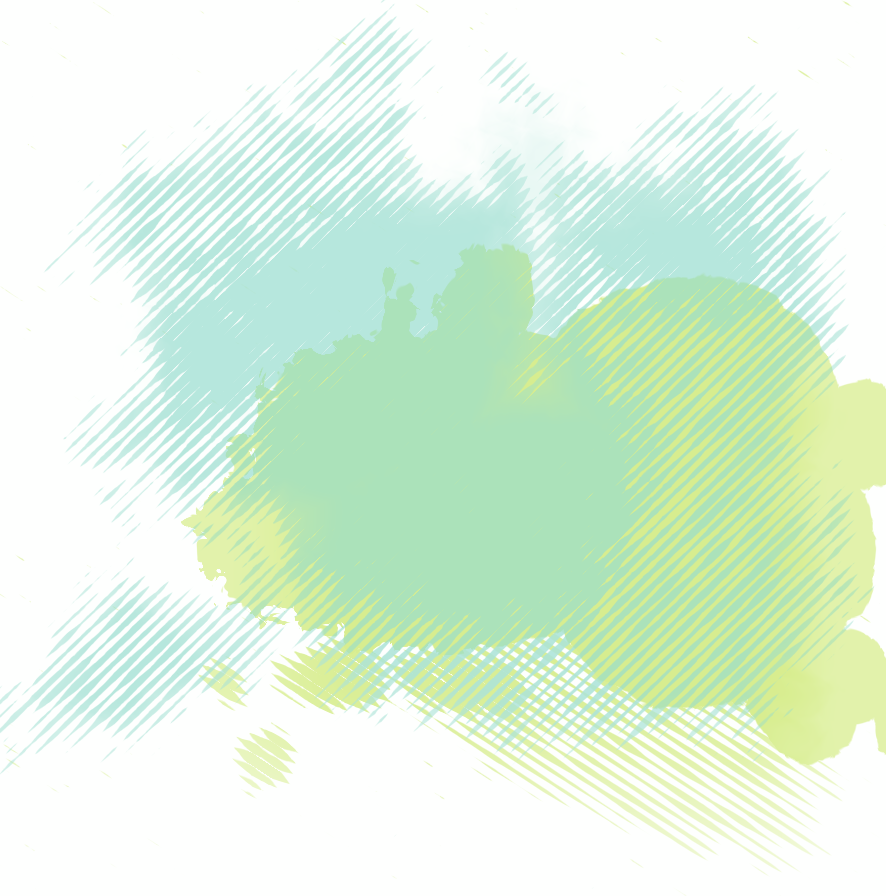
Reproduce this background procedurally as a WebGL 2 fragment shader.

```glsl
#version 300 es
precision highp float;
// Hatched watercolour splash: a yellow stain under a teal stain on white paper.
// Each stain is a union of soft blobs; hatch lines swell with the stain density
// until they merge into solid paint, and break into dashes near the rim.
uniform vec2 u_resolution;
out vec4 fragColor;

#define PITCH 0.0115
#define TEAL_ANGLE 0.77
#define YELLOW_ANGLE -0.58
#define DASH_RATE 26.0
#define BREAKUP 0.55
#define TEAL vec3(0.715, 0.905, 0.865)
#define GREEN vec3(0.67, 0.885, 0.73)
#define YELLOW vec3(0.845, 0.93, 0.56)
#define PALE_YELLOW vec3(0.885, 0.95, 0.67)
#define PAPER vec3(0.995, 1.0, 0.995)

float hash(vec2 v) {
  return fract(sin(dot(v, vec2(127.1, 311.7))) * 43758.5);
}

vec2 spin(vec2 p, float a) {
  return vec2(cos(a) * p.x + sin(a) * p.y, cos(a) * p.y - sin(a) * p.x);
}

// Signed depth inside a squarish ellipse, positive inside
float blob(vec2 p, vec2 centre, vec2 radius, float tilt) {
  vec2 q = pow(abs(spin(p - centre, tilt)) / radius, vec2(2.5));
  return (1.0 - pow(q.x + q.y, 0.4)) * min(radius.x, radius.y);
}

// Layered, warped sines in about -1..1
float blotch(vec2 p) {
  float sum = 0.0, gain = 0.55;
  for (int i = 0; i < 4; i++) {
    p = spin(p, 1.1) + 0.35 * sin(p.yx * 1.7 + 2.0);
    sum += gain * sin(p.x) * cos(p.y * 1.3);
    p *= 1.9;
    gain *= 0.6;
  }
  return sum;
}

// Coverage of parallel strokes; density 0 is bare, 1 is solid
float hatch(vec2 p, float angle, float density, float px) {
  vec2 q = spin(p, angle);
  float line = floor(q.y / PITCH);
  float along = q.x * DASH_RATE + 40.0 * hash(vec2(line, 3.0));
  float cell = floor(along);
  float swell = mix(hash(vec2(cell, line)), hash(vec2(cell + 1.0, line)),
                    smoothstep(0.0, 1.0, along - cell));
  float width = density + BREAKUP * (swell - 0.5);
  float offset = abs(fract(q.y / PITCH) - 0.5) * 2.0;
  float aa = 1.6 * px / PITCH;
  return smoothstep(-aa, aa, width - offset) * smoothstep(0.0, 0.12, width);
}

float tealRegion(vec2 p) {
  float d = blob(p, vec2(0.375, 0.645), vec2(0.235, 0.255), 0.0);
  d = max(d, blob(p, vec2(0.765, 0.645), vec2(0.18, 0.25), 0.0));
  d = max(d, blob(p, vec2(0.62, 0.375), vec2(0.335, 0.215), -0.08));
  d = max(d, blob(p, vec2(0.18, 0.285), vec2(0.20, 0.095), 0.55));
  d = max(d, blob(p, vec2(0.21, 0.515), vec2(0.13, 0.09), 0.4));
  d = max(d, blob(p, vec2(0.18, 0.77), vec2(0.12, 0.07), 0.6));
  d = max(d, blob(p, vec2(0.40, 0.91), vec2(0.12, 0.055), 0.65));
  d = max(d, blob(p, vec2(0.585, 0.90), vec2(0.045, 0.018), -0.7));
  // Bare gaps
  d = min(d, -blob(p, vec2(0.525, 0.86), vec2(0.055, 0.04), 0.5));
  d = min(d, -blob(p, vec2(0.69, 0.885), vec2(0.045, 0.06), 0.4));
  d = min(d, -blob(p, vec2(0.20, 0.385), vec2(0.075, 0.03), -0.7));
  return min(d, -blob(p, vec2(0.95, 0.51), vec2(0.04, 0.07), 0.0));
}

float tealCore(vec2 p) {
  float d = blob(p, vec2(0.50, 0.475), vec2(0.20, 0.165), -0.3);
  d = max(d, blob(p, vec2(0.54, 0.64), vec2(0.08, 0.12), 0.0));
  d = max(d, blob(p, vec2(0.42, 0.68), vec2(0.19, 0.085), 0.3));
  d = max(d, blob(p, vec2(0.59, 0.80), vec2(0.045, 0.06), 0.0));
  d = max(d, blob(p, vec2(0.75, 0.73), vec2(0.09, 0.055), -0.4));
  return max(d, blob(p, vec2(0.24, 0.61), vec2(0.05, 0.06), 0.4));
}

float yellowRegion(vec2 p) {
  float d = blob(p, vec2(0.775, 0.45), vec2(0.185, 0.24), 0.15);
  d = max(d, blob(p, vec2(0.50, 0.455), vec2(0.235, 0.18), 0.05));
  d = max(d, blob(p, vec2(0.54, 0.65), vec2(0.05, 0.08), -0.3));
  d = max(d, blob(p, vec2(0.448, 0.655), vec2(0.017, 0.036), -0.15));
  d = max(d, blob(p, vec2(0.345, 0.585), vec2(0.024), 0.0));
  d = max(d, blob(p, vec2(0.31, 0.40), vec2(0.085, 0.085), 0.5));
  // Lobes along the right rim
  d = max(d, blob(p, vec2(0.96, 0.515), vec2(0.055, 0.06), 0.5));
  d = max(d, blob(p, vec2(0.93, 0.385), vec2(0.048, 0.078), 0.0));
  d = max(d, blob(p, vec2(0.895, 0.215), vec2(0.055, 0.068), 0.6));
  d = max(d, blob(p, vec2(0.95, 0.245), vec2(0.045, 0.055), 0.6));
  return max(d, blob(p, vec2(0.99, 0.19), vec2(0.014, 0.035), 0.2));
}

void main() {
  float px = 1.0 / u_resolution.y;
  vec2 p = gl_FragCoord.xy * px;
  float coarse = blotch(p * 28.0), fine = blotch(p * 75.0 + 5.0);

  // Yellow stain with a hatched lower fringe
  float ragged = mix(0.022, 0.004, smoothstep(0.35, 0.65, p.x));
  float yellowDepth = yellowRegion(p) + ragged * fine;
  float fringe = blob(p, vec2(0.70, 0.18), vec2(0.25, 0.10), YELLOW_ANGLE * 0.7);
  float spots = blob(p, vec2(0.295, 0.153), vec2(0.033, 0.036), 0.0);
  spots = max(spots, blob(p, vec2(0.375, 0.245), vec2(0.07, 0.04), 0.0));
  spots = max(spots, blob(p, vec2(0.25, 0.24), vec2(0.03, 0.022), -0.6));
  spots = max(spots, blob(p, vec2(0.52, 0.235), vec2(0.09, 0.04), -0.2));
  float fringeDensity = mix(-0.3, 0.5, smoothstep(-0.03, 0.04, fringe)) + 0.15 * coarse;
  float spotDensity = mix(-0.3, 1.05, smoothstep(-0.012, 0.02, spots)) + 0.25 * fine;
  float strokes = hatch(p, YELLOW_ANGLE, max(fringeDensity, spotDensity), px);
  strokes *= mix(0.4, 0.95, smoothstep(0.02, 0.25, p.y));
  float solid = smoothstep(-px, px, yellowDepth);
  float yellow = max(solid, strokes);
  float paleness = max(smoothstep(0.84, 0.94, p.x + 0.03 * coarse), 1.0 - smoothstep(0.25, 0.40, p.x));

  // Teal stain drawn over it
  float region = tealRegion(p) + 0.022 * coarse;
  float core = smoothstep(-0.045, 0.045, tealCore(p) + 0.018 * fine);
  float density = mix(-0.35, 0.54, smoothstep(-0.03, 0.045, region));
  density += 0.75 * core * smoothstep(-0.02, 0.02, region) + 0.16 * fine * (1.0 - 0.6 * core);
  float teal = hatch(p, TEAL_ANGLE, density, px);
  teal *= mix(0.6, 1.0, smoothstep(-0.01, 0.07, region));

  vec3 colour = mix(PAPER, TEAL, 0.3 * core);
  colour = mix(colour, mix(YELLOW, PALE_YELLOW, paleness), yellow);
  colour = mix(colour, mix(TEAL, GREEN, solid + (1.0 - solid) * 0.4 * strokes), teal);
  fragColor = vec4(colour, 1.0);
}
```
